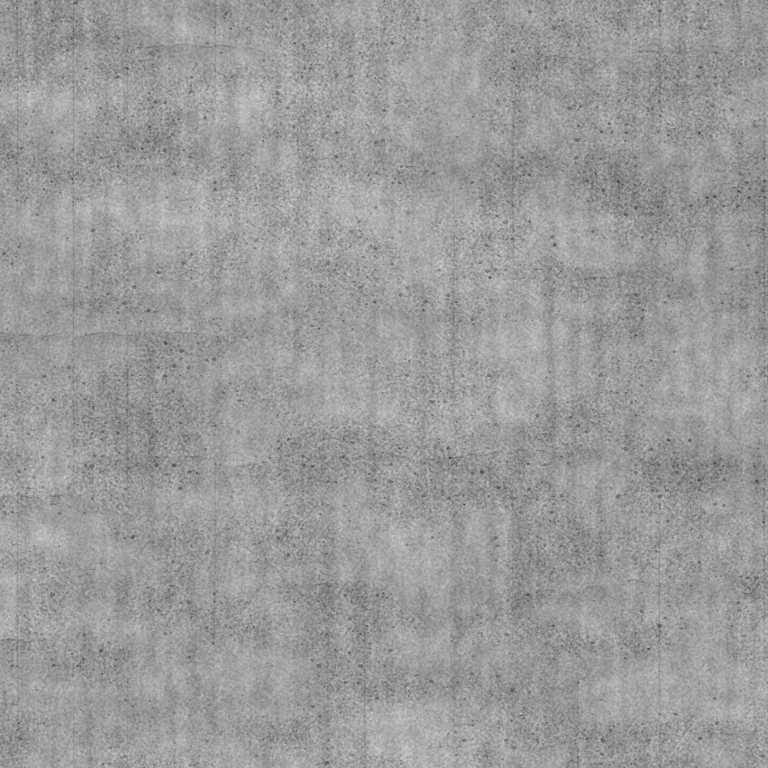
Give the GLSL for this texture, as a WebGL 2 fragment shader.

```glsl
#version 300 es
precision highp float;

// Weathered grey concrete: layered gradient noise gives pour bands, blotches,
// formwork columns and grain; cells scatter dark pits, and short loops add
// wandering hairline cracks with shaded ledges and thin vertical seams.

uniform vec2 u_resolution;
out vec4 fragColor;

const float TAU = 6.28318;
const int CRACKS = 11;
const int SEAMS = 13;

vec3 hash3(vec2 p) {
    vec3 q = fract(vec3(p.xyx) * vec3(0.1031, 0.1030, 0.0973));
    q += dot(q, q.yxz + 33.33);
    return fract((q.xxy + q.yzz) * q.zyx);
}

vec2 gradient(vec2 cell) {
    float angle = TAU * hash3(cell).x;
    return vec2(cos(angle), sin(angle));
}

// Gradient noise, roughly -1 to 1
float noise(vec2 p) {
    vec2 i = floor(p), f = p - i;
    vec2 u = f * f * f * (f * (f * 6.0 - 15.0) + 10.0);
    vec2 e = vec2(0.0, 1.0);
    float low = mix(dot(gradient(i), f), dot(gradient(i + e.yx), f - e.yx), u.x);
    float high = mix(dot(gradient(i + e.xy), f - e.xy), dot(gradient(i + e.yy), f - e.yy), u.x);
    return 1.4 * mix(low, high, u.y);
}

float fbm(vec2 p, int octaves) {
    float sum = 0.0, amplitude = 1.0;
    for (int i = 0; i < octaves; i++) {
        sum += amplitude * noise(p);
        p = mat2(2.0, 0.1, -0.1, 2.0) * p + 17.3;
        amplitude *= 0.55;
    }
    return sum;
}

// Antialiased line coverage from a distance
float stroke(float dist, float halfWidth, float pixel) {
    return 1.0 - smoothstep(halfWidth - 0.5 * pixel, halfWidth + pixel, abs(dist));
}

// One possible round pit per cell; density is the chance of it
float pits(vec2 uv, float cells, float density, float pixel) {
    vec2 p = uv * cells;
    vec3 rnd = hash3(floor(p) + cells);
    float size = fract(rnd.z * 57.0);
    vec2 offset = fract(p) - mix(vec2(0.3), vec2(0.7), rnd.xy);
    float radius = mix(0.1, 0.28, size * size);
    float edge = pixel * cells * 0.6;
    float disc = 1.0 - smoothstep(radius - 0.5 * edge, radius + edge, length(offset * vec2(1.0, 1.2)));
    return disc * step(rnd.z, density);
}

// Horizontal hairlines, pale above and shaded below
float cracks(vec2 uv, float pixel) {
    float tone = 0.0;
    for (int i = 0; i < CRACKS; i++) {
        float id = float(i);
        vec3 rnd = hash3(vec2(id, 41.0));
        float level = (id + rnd.x) / float(CRACKS);
        float path = level + 0.014 * fbm(vec2(uv.x * 5.0, id * 9.7 + 0.4), 5);
        float d = uv.y - path;
        float present = smoothstep(0.0, 0.35, noise(vec2(uv.x * 3.5 + rnd.y * 30.0, id * 5.3 + 0.5)));
        float broken = smoothstep(-0.25, 0.3, noise(vec2(uv.x * 38.0, id * 3.1 + 0.5)));
        float ledge = d > 0.0 ? 0.035 * exp(-d / 0.014) : -0.04 * exp(d / 0.010);
        ledge *= smoothstep(0.0, 2.5 * pixel, abs(d));
        tone += present * (ledge * (0.4 + 0.6 * rnd.z) - 0.11 * broken * stroke(d, 0.0006, pixel));
    }
    return tone;
}

// Faint straight marks left by the formwork boards
float seams(vec2 uv, float pixel) {
    float tone = 0.0;
    for (int i = 0; i < SEAMS; i++) {
        float id = float(i);
        vec3 rnd = hash3(vec2(id, 7.0));
        float x = (id + rnd.x) / float(SEAMS);
        float wobble = 0.0008 * noise(vec2(uv.y * 9.0, id + 0.5));
        float fade = smoothstep(-0.2, 0.4, noise(vec2(id * 4.7 + 0.5, uv.y * 2.5 + rnd.y * 20.0)));
        float strength = rnd.z < 0.65 ? -0.075 : 0.04;
        tone += strength * fade * stroke(uv.x - x - wobble, 0.0005, pixel);
    }
    return tone;
}

void main() {
    float pixel = 1.0 / u_resolution.y;
    vec2 uv = gl_FragCoord.xy * pixel;
    vec2 warped = uv + 0.012 * vec2(noise(uv * 7.0 + 3.0), noise(uv * 6.0 + 9.0));

    // Broad stains and directional streaks
    float blotch = fbm(warped * vec2(8.0, 12.0) + 5.0, 4);
    float tone = 0.612 + 0.03 * noise(uv * vec2(2.0, 3.0) + 1.7);
    tone += 0.050 * fbm(warped * vec2(1.4, 11.0) + 31.0, 4);
    tone += 0.048 * blotch;
    tone += 0.034 * fbm(uv * vec2(65.0, 2.0) + 13.0, 2);

    // Surface grain, rougher where stained
    float rough = smoothstep(0.5, -0.5, blotch + 0.6 * noise(uv * vec2(4.0, 6.0) + 50.0));
    mat2 turn = mat2(0.8, 0.6, -0.6, 0.8);
    float grain = 0.075 * noise(turn * uv * 205.0) + 0.085 * noise(turn * uv * 335.0 + 70.0);
    tone += 0.050 * fbm(uv * vec2(48.0, 36.0) + 23.0, 3);
    tone += grain * mix(0.75, 1.2, rough);

    // Pits, cracks and seams
    tone -= 0.15 * pits(uv, 95.0, mix(0.03, 0.22, rough), pixel);
    tone -= 0.12 * pits(uv + 0.37, 180.0, mix(0.04, 0.26, rough), pixel);
    tone += cracks(uv, pixel) + seams(uv, pixel);

    // Slight drift between warm and cool grey
    float warmth = 0.002 + 0.006 * noise(uv * vec2(3.0, 4.0) + 80.0);
    vec3 color = vec3(tone) + warmth * vec3(1.0, 0.0, -1.0);
    fragColor = vec4(clamp(color, 0.0, 1.0), 1.0);
}
```
